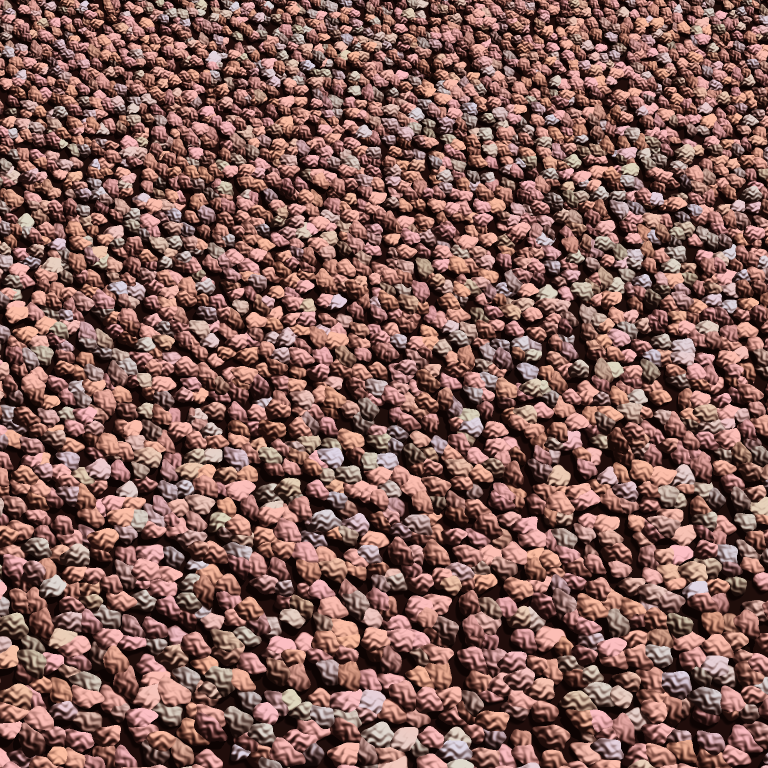
Give the GLSL for this texture, as a Shadertoy shader.

```glsl
struct Stone { float height; vec2 slope; vec2 grain; vec3 seed; };

vec3 hash3(vec2 cell) {
    vec3 k = vec3(dot(cell, vec2(127.1, 311.7)), dot(cell, vec2(269.5, 183.3)), dot(cell, vec2(419.2, 371.9)));
    return fract(sin(k) * 43758.55);
}

// Tallest stone above a ground point; shear undoes the perspective slant
Stone tallestStone(vec2 ground, float shear) {
    Stone top = Stone(0.0, vec2(0.0), vec2(0.0), vec3(0.5));
    for (int j = -1; j <= 1; j++)
    for (int i = -2; i <= 2; i++) {
        vec2 cell = floor(ground) + vec2(i, j);
        vec3 place = hash3(cell);
        vec3 form = hash3(cell + 57.3);
        vec2 offset = ground - cell - 0.5 - 0.8 * (place.xy - 0.5);
        offset.y *= 0.75;
        offset.x -= shear * offset.y;

        // Lumpy, tilted ellipse
        float turn = -0.45 + 1.7 * (form.x - 0.5);
        float radius = mix(0.46, 0.65, form.y);
        vec2 axis = vec2(cos(turn), sin(turn));
        vec2 q = vec2(dot(offset, axis), dot(offset, vec2(-axis.y, axis.x)));
        q *= vec2(0.88, 1.25) / radius;
        float angle = atan(q.y, q.x + 1e-5);
        float phase = 6.28 * form.z;
        float d = length(q) * (1.0 + 0.12 * sin(3.0 * angle + phase) + 0.07 * sin(5.0 * angle - 2.0 * phase));
        if (d < 1.0) {
            float height = 0.4 * place.z + 0.8 * radius * sqrt(1.0 - d * d) + 0.05;
            if (height > top.height) {
                vec2 tilt = 0.7 * (hash3(cell + 19.1).xy - 0.5);
                top = Stone(height, offset / radius * (0.35 + 0.6 * d) + tilt, q * radius, form);
            }
        }
    }
    return top;
}

vec3 gravel(vec2 uv) {
    // Stones shrink towards the far upper edge
    float size = 0.035 - 0.021 * uv.y;
    vec2 ground = vec2((uv.x - 0.5) / size, -log(size) / (0.021 * 0.75));
    float shear = (uv.x - 0.5) * 0.021 / size;
    Stone stone = tallestStone(ground, shear);

    // Pitted surface
    vec2 g = stone.grain;
    float phase = 6.28 * stone.seed.z;
    vec2 pits = vec2(sin(13.0 * g.x + phase + 2.0 * sin(10.0 * g.y)),
                     sin(15.0 * g.y - phase + 2.0 * sin(11.0 * g.x + phase)));
    vec3 normal = normalize(vec3(stone.slope + 0.3 * pits, 0.65));
    vec3 light = normalize(vec3(0.38, 0.58, 0.7));
    float lit = max(dot(normal, light), 0.0);

    // Cast shadows, marched towards the light
    float sun = 1.0;
    for (int i = 1; i <= 3; i++) {
        vec3 ray = light * 0.18 * float(i);
        vec2 along = vec2(ray.x + shear * ray.y, ray.y / 0.75);
        float blocker = tallestStone(ground + along, shear).height;
        sun = min(sun, 1.0 - smoothstep(0.0, 0.15, blocker - stone.height - ray.z));
    }

    // Tone runs from near black through red brown to pale pink
    float albedo = mix(0.72, 1.15, stone.seed.x);
    float tone = albedo * (0.15 + 0.93 * lit * mix(0.12, 1.0, sun)) + 0.07 * pits.x * pits.y * lit;
    tone *= smoothstep(0.0, 0.35, stone.height) * 0.8 + 0.2;
    tone = 0.95 * smoothstep(-0.1, 1.08, tone) + 0.01;
    vec3 color = vec3(tone, 0.81 * pow(tone, 1.28), 0.77 * pow(tone, 1.35));

    // Greyish, red and orange stones
    float redness = smoothstep(0.0, 0.5, stone.seed.z + 0.12 * sin(9.0 * uv.x + 3.0 * sin(7.0 * uv.y)));
    color *= mix(vec3(0.91, 1.1, 1.14), vec3(1.03, 0.97, 0.96), redness);
    color.b *= mix(0.9, 1.1, fract(stone.seed.y * 7.3));
    return color;
}

void mainImage(out vec4 fragColor, in vec2 fragCoord) {
    // Four samples smooth the stone edges
    vec3 color = vec3(0.0);
    for (int k = 0; k < 4; k++) {
        vec2 shift = vec2(k % 2, k / 2) * 0.5 - 0.25;
        color += gravel((fragCoord + shift) / iResolution.xy);
    }
    fragColor = vec4(min(color / 4.0, 1.0), 1.0);
}
```
